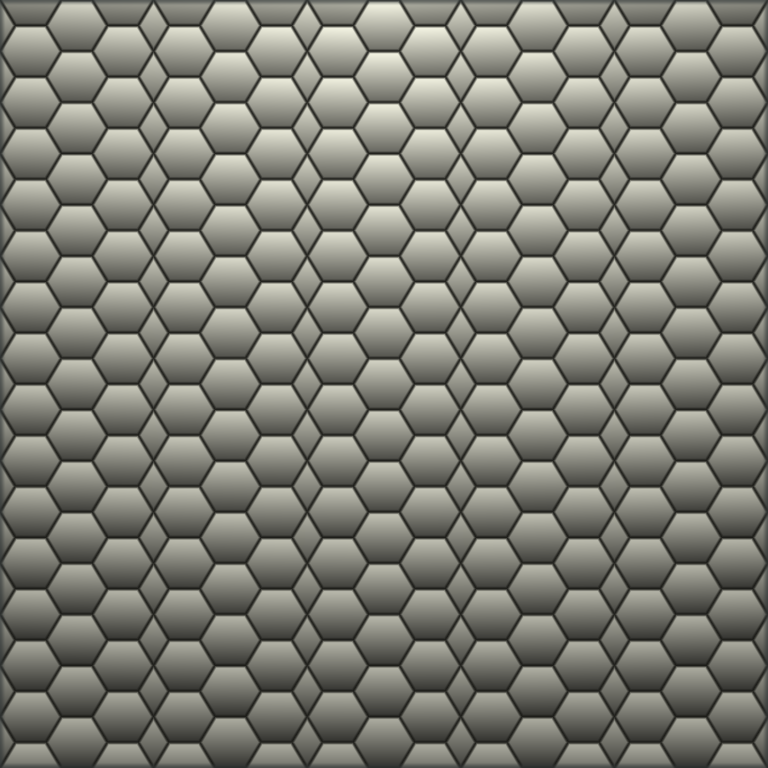
Reproduce this pattern procedurally as a WebGL 1 fragment shader.

```glsl
precision highp float;
uniform vec2 u_resolution;

// Distance to a slanted cell edge, in canvas units; a tile has 25 x 15 steps.
float slantDistance(vec2 offset, float reach) {
  return (reach - abs(offset.x) - abs(offset.y)) / length(vec2(25.0, 15.0));
}

// Hexagon with flat top and bottom, positive inside.
float hexDistance(vec2 offset) {
  return min(slantDistance(offset, 1.0), (0.5 - abs(offset.y)) / 15.0);
}

void main() {
  vec2 uv = gl_FragCoord.xy / u_resolution;
  float pixel = 1.0 / min(u_resolution.x, u_resolution.y);

  // Five mirrored columns of fifteen rows; side hexagons sit half a row lower.
  float across = abs(fract(uv.x * 5.0) - 0.5) * 5.0;
  float row = fract(uv.y * 15.0) - 0.5;
  float shiftedRow = fract(uv.y * 15.0 + 0.5) - 0.5;

  float middleHex = hexDistance(vec2(across, row));
  float sideHex = hexDistance(vec2(across - 1.5, shiftedRow));
  float diamond = slantDistance(vec2(across - 2.5, row), 0.5);
  float edge = max(max(middleHex, sideHex), diamond);

  // Each cell fades from a pale top to a dark bottom.
  float height = row;
  if (sideHex >= max(middleHex, diamond)) {
    height = shiftedRow;
  } else if (diamond > middleHex) {
    height = row * 0.8;
  }
  float shade = mix(0.19, 0.69, height + 0.5);

  // Broad light falling from the top centre, strongest on the pale parts.
  float glow = max(0.0, 1.0 - length(uv - vec2(0.5, 1.0)) / 0.95);
  shade += (0.28 + 0.06 * height) * glow;
  vec3 color = shade * vec3(1.0, 1.0, 0.93);

  // Soft dark seams between the cells.
  float seam = 1.0 - smoothstep(0.0, 0.0031 + 0.6 * pixel, edge);
  color = mix(color, vec3(0.1, 0.1, 0.085), seam * 0.88);

  // Narrow shadow along the canvas border.
  vec2 inset = min(uv, 1.0 - uv);
  float border = 1.0 - smoothstep(0.0, 0.008, min(inset.x, inset.y));
  color = mix(color, vec3(0.2, 0.22, 0.22), border * 0.65);

  gl_FragColor = vec4(color, 1.0);
}
```
